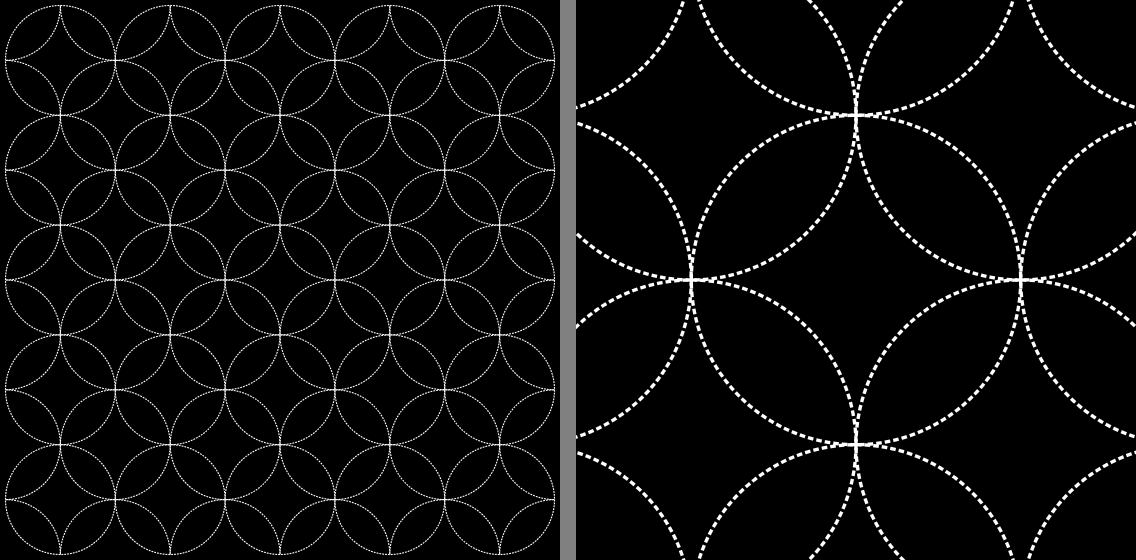
Left: the whole. Right: its middle third, enlarged.
Write a three.js fragment shader that draws this pattern.

```glsl
varying vec2 vUv;

const float REPEATS = 5.0;           // circles across and down
const float MARGIN = 0.0098;         // empty border around the grid
const float SPACING = (1.0 - 2.0 * MARGIN) / REPEATS;
const float RADIUS = 0.5 * SPACING;
const float LINE_WIDTH = 0.0020;
const float DASHES = 120.0;          // per circle, a multiple of four
const float DASH_SHARE = 0.65;       // drawn part of each dash period
const vec3 BACKGROUND = vec3(0.0);
const vec3 LINE_COLOR = vec3(1.0);
const float TAU = 6.2831853;

// Box-filtered coverage of a band centred on zero
float band(float offset, float width, float pixel) {
  vec2 edges = (offset + vec2(0.5, -0.5) * width) / pixel + 0.5;
  vec2 coverage = clamp(edges, 0.0, 1.0);
  return coverage.x - coverage.y;
}

// Dashes start at the rightmost point and run clockwise
float dashedCircle(vec2 p, float pixel) {
  float stroke = band(length(p) - RADIUS, LINE_WIDTH, pixel);
  if (stroke <= 0.0) return 0.0;
  float period = TAU * RADIUS / DASHES;
  float turn = -atan(p.y, p.x) / TAU;
  float along = fract(turn * DASHES - 0.5 * DASH_SHARE + 0.5) - 0.5;
  return stroke * band(along * period, DASH_SHARE * period, pixel);
}

// Square lattice of circles; neighbours are included so tangent lines blend
float circleLattice(vec2 grid, float lastIndex, float pixel) {
  vec2 nearest = floor(grid + 0.5);
  float ink = 0.0;
  for (int y = -1; y <= 1; y++) {
    for (int x = -1; x <= 1; x++) {
      vec2 index = nearest + vec2(float(x), float(y));
      vec2 inside = step(vec2(-0.5), index) * step(index, vec2(lastIndex + 0.5));
      float circle = dashedCircle((grid - index) * SPACING, pixel);
      ink = mix(ink, 1.0, circle * inside.x * inside.y);
    }
  }
  return ink;
}

void main() {
  float pixel = max(fwidth(vUv.x), 1e-5);
  vec2 grid = (vUv - MARGIN) / SPACING;

  // Whole circles
  float ink = circleLattice(grid - 0.5, REPEATS - 1.0, pixel);

  // Half-step circles, cut off at the border of the grid
  vec2 centered = abs(vUv - 0.5);
  float border = max(centered.x, centered.y) - (0.5 - MARGIN);
  float frame = clamp(0.5 - border / pixel, 0.0, 1.0);
  ink = mix(ink, 1.0, frame * circleLattice(grid, REPEATS, pixel));

  gl_FragColor = vec4(mix(BACKGROUND, LINE_COLOR, ink), 1.0);
}
```
